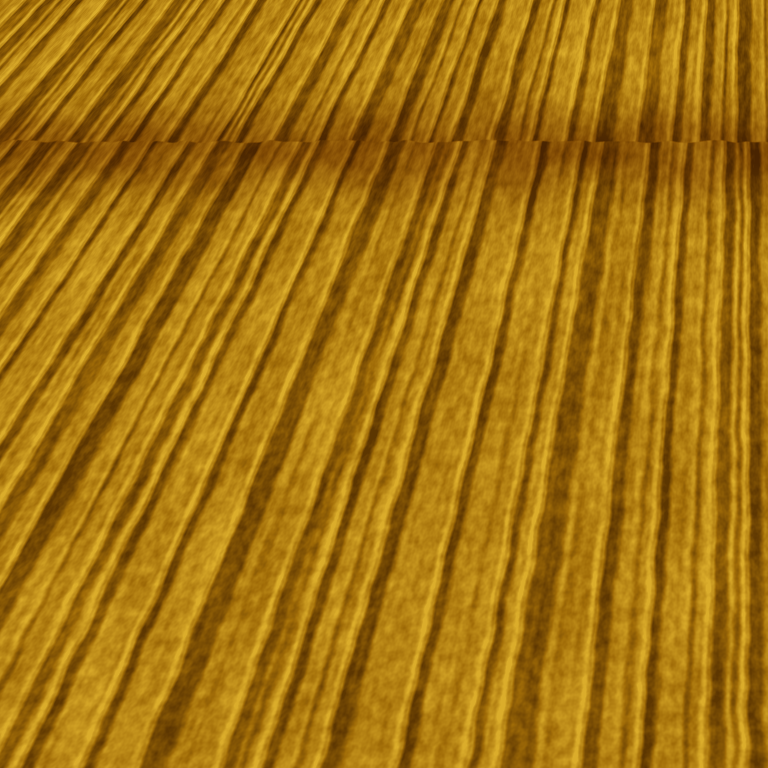
Reproduce this texture procedurally as a Shadertoy shader.

```glsl
// Golden pleated surface: irregular ridges fanning out in perspective, crossed by a brown seam.

const vec2 VANISHING_POINT = vec2(0.98, 2.0);
const float PLEAT_PITCH = 0.039;
const float SEAM_HEIGHT = 0.816;

const vec3 GROOVE_BROWN = vec3(0.36, 0.21, 0.005);
const vec3 OCHRE = vec3(0.63, 0.425, 0.03);
const vec3 RIDGE_GOLD = vec3(0.86, 0.68, 0.17);
const vec3 SEAM_STAIN = vec3(0.79, 0.67, 0.40);

float hash11(float n) {
    n = fract(n * 0.1031);
    n *= n + 33.33;
    return fract(n * (n + n));
}

vec2 gradient(vec2 cell) {
    float angle = 6.28318 * hash11(cell.x + 157.0 * hash11(cell.y + 61.7) + 200.0);
    return vec2(cos(angle), sin(angle));
}

// Gradient noise, roughly -0.7 to 0.7
float gradientNoise(vec2 p) {
    vec2 i = floor(p), f = fract(p);
    vec2 w = f * f * f * (f * (f * 6.0 - 15.0) + 10.0);
    vec2 e = vec2(0.0, 1.0);
    float a = dot(gradient(i), f);
    float b = dot(gradient(i + e.yx), f - e.yx);
    float c = dot(gradient(i + e.xy), f - e.xy);
    float d = dot(gradient(i + e.yy), f - e.yy);
    return mix(mix(a, b, w.x), mix(c, d, w.x), w.y);
}

float fbm(vec2 p) {
    float sum = 0.0, amplitude = 1.0;
    for (int i = 0; i < 3; i++) {
        sum += amplitude * gradientNoise(p);
        p = p * 2.03 + 17.3;
        amplitude *= 0.6;
    }
    return sum;
}

float bump(float x, float width) {
    return exp(-x * x / (width * width));
}

// Jittered position of the fold between two pleats
float foldPosition(float index) {
    return index + 0.55 * (hash11(index + 83.0) - 0.5);
}

// Cross section of the pleats: dark groove, worn plateau, bright ridge
float pleatProfile(float s) {
    float index = floor(s);
    if (s < foldPosition(index)) index -= 1.0;
    else if (s >= foldPosition(index + 1.0)) index += 1.0;

    float left = foldPosition(index), right = foldPosition(index + 1.0);
    float fromLeft = s - left, toRight = right - s, span = right - left;
    float variation = hash11(index + 211.0);

    float grooveWidth = mix(0.10, 0.40, variation) * span;
    float groove = smoothstep(0.0, 0.08, fromLeft)
                 * (1.0 - smoothstep(grooveWidth, grooveWidth + 0.16, fromLeft));
    float ridge = bump(toRight - 0.09, 0.06) * smoothstep(0.0, 0.07, toRight);

    // Some pleats carry a second, thinner crease
    float crease = fromLeft - span * mix(0.55, 0.72, hash11(index + 307.0));
    float creaseDepth = smoothstep(0.35, 0.65, hash11(index + 401.0));
    float creaseTone = 0.16 * bump(crease + 0.11, 0.06) - 0.34 * bump(crease, 0.07);

    float depth = mix(0.56, 0.40, variation);
    return 0.68 - depth * groove + 0.27 * ridge + creaseDepth * creaseTone;
}

// Brightness of the fanned pleats with wobble, fibres and mottling
float pleatTone(vec2 uv, float offset) {
    float s = (uv.x - VANISHING_POINT.x) / (VANISHING_POINT.y - uv.y) / PLEAT_PITCH;
    s += offset;
    float wobble = 0.07 * gradientNoise(vec2(s * 1.5, uv.y * 20.0));
    float mottle = fbm(vec2(s * 4.5, uv.y * 52.0));
    float fibres = gradientNoise(vec2(s * 9.0, uv.y * 7.0));
    float patches = gradientNoise(vec2(s * 0.8, uv.y * 7.0) + 40.0);
    return pleatProfile(s + wobble) + 0.24 * mottle + 0.15 * fibres + 0.20 * patches;
}

vec3 goldRamp(float tone) {
    tone = clamp(tone, 0.0, 1.0);
    vec3 lower = mix(GROOVE_BROWN, OCHRE, tone * 2.0);
    vec3 upper = mix(OCHRE, RIDGE_GOLD, tone * 2.0 - 1.0);
    return tone < 0.5 ? lower : upper;
}

void mainImage(out vec4 fragColor, in vec2 fragCoord) {
    vec2 uv = fragCoord / iResolution.xy;

    // The pleats restart with a shifted order above the slightly ragged seam
    float aboveSeam = uv.y - SEAM_HEIGHT - 0.004 * gradientNoise(vec2(uv.x * 45.0, 3.5));
    float upperPart = smoothstep(-0.0015, 0.0015, aboveSeam);
    float tone = mix(pleatTone(uv, 0.0), pleatTone(uv, 37.4), upperPart);

    // Brown stain spreading unevenly from the seam
    float spread = 0.052 + 0.025 * gradientNoise(vec2(uv.x * 9.0, 8.5));
    float stain = bump(aboveSeam + 0.012, spread);
    stain *= 0.9 + 0.5 * gradientNoise(uv * vec2(14.0, 22.0));

    vec3 color = goldRamp(tone - 0.10 * stain);
    color *= mix(vec3(1.0), SEAM_STAIN, clamp(stain, 0.0, 1.0));
    fragColor = vec4(color, 1.0);
}
```
